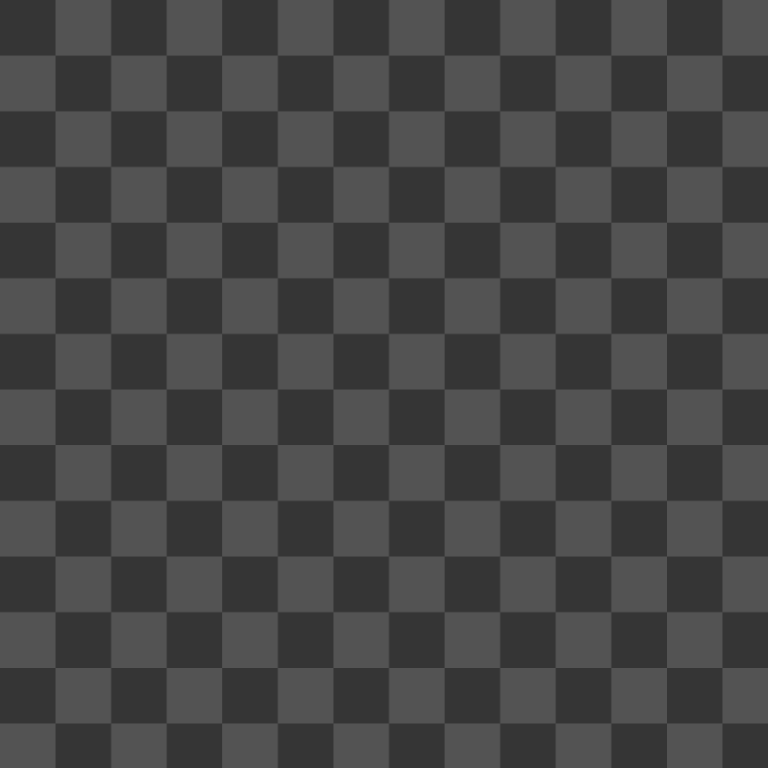
Give the GLSL for this pattern, as a three.js fragment shader.

```glsl
varying vec2 vUv;

const vec2 CELLS = vec2(13.82, 13.80);
const vec3 DARK = vec3(0.208);
const vec3 LIGHT = vec3(0.327);
const float SOFT_EDGE = 0.0012;
const float CRISP_EDGE = 0.0004;
const float CRISP_EVERY = 4.0;

// Signed distance to the nearest whole number, positive in even cells
float cellDistance(float t) {
  return abs(mod(t - 0.5, 2.0) - 1.0) - 0.5;
}

// Half-width of the blend at the nearest edge; every fourth edge is crisp
float edgeWidth(float t, float soft, float crisp, float every) {
  float edge = floor(t + 0.5);
  return mod(edge, every) < 0.5 ? crisp : soft;
}

// Alternates between +1 and -1 along one axis
float stripe(float position, float count) {
  float t = position * count;
  float width = edgeWidth(t, SOFT_EDGE, CRISP_EDGE, CRISP_EVERY) * count;
  return clamp(cellDistance(t) / width, -1.0, 1.0);
}

// 1 on dark squares, 0 on light squares
float checker(vec2 p, vec2 count) {
  return 0.5 + 0.5 * stripe(p.x, count.x) * stripe(p.y, count.y);
}

void main() {
  // Squares are laid out from the upper left corner
  vec2 p = vec2(vUv.x, 1.0 - vUv.y);
  gl_FragColor = vec4(mix(LIGHT, DARK, checker(p, CELLS)), 1.0);
}
```
